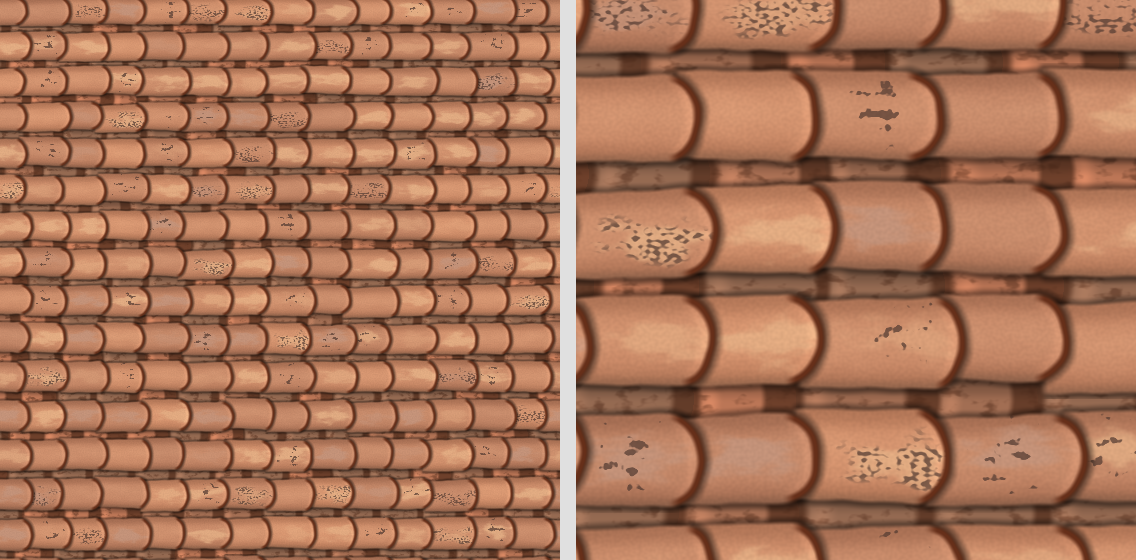
Left: the whole. Right: its middle third, enlarged.
Reproduce this texture procedurally as a Shadertoy shader.

```glsl
// Clay barrel roof tiles: 15 rows of 14 overlapping half-pipes with weathered patches and debris between rows.

const float COLUMNS = 14.0;
const vec3 ROW_CURVE = vec3(0.0195, 0.06203, 0.000332); // row centre from the top: x + y*k + z*k*k
const float END_OFFSET = 0.82;   // lip position inside a column
const float END_JITTER = 0.24;
const float HALF_HEIGHT = 0.405; // tile half height, in row pitches
const float ARC_DEPTH = 0.29;    // bulge of the rounded end
const float LIP_WIDTH = 0.062;
const float OVERLAP = 0.22;      // how far a tile reaches below its neighbour

const vec3 LIGHT  = vec3(0.86, 0.63, 0.49);
const vec3 CLAY   = vec3(0.77, 0.535, 0.41);
const vec3 SHADE  = vec3(0.66, 0.445, 0.335);
const vec3 DUST   = vec3(0.52, 0.37, 0.285);
const vec3 LIP    = vec3(0.40, 0.185, 0.10);
const vec3 DARK   = vec3(0.28, 0.15, 0.09);
const vec3 BLEACH = vec3(0.90, 0.70, 0.53);
const vec3 ASH    = vec3(0.76, 0.58, 0.49);
const vec3 SOOT   = vec3(0.34, 0.24, 0.20);

float hash(vec2 p) {
    vec3 q = fract(p.xyx * vec3(0.1031, 0.1030, 0.0973));
    q += dot(q, q.yzx + 33.33);
    return fract((q.x + q.y) * q.z);
}

float gradDot(vec2 cell, vec2 f) {
    float a = 6.2832 * hash(cell + 57.0);
    return dot(vec2(cos(a), sin(a)), f);
}

// Gradient noise, about -0.7 to 0.7
float noise(vec2 p) {
    vec2 i = floor(p), f = p - i;
    vec2 w = f * f * f * (f * (f * 6.0 - 15.0) + 10.0);
    vec2 e = vec2(1, 0);
    return mix(mix(gradDot(i, f), gradDot(i + e, f - e), w.x),
               mix(gradDot(i + e.yx, f - e.yx), gradDot(i + 1.0, f - 1.0), w.x), w.y);
}

float fbm(vec2 p) {
    return noise(p) + 0.5 * noise(p * 2.1 + 7.3) + 0.25 * noise(p * 4.3 + 19.1);
}

// Horizontal position of a tile's lip, in columns
float tileEnd(float c, float row) {
    float drift = 0.1 * cos(6.2832 * (c - 9.3) / COLUMNS) - 0.03;
    return c + END_OFFSET + drift + END_JITTER * (hash(vec2(mod(c, COLUMNS), row + 3.0)) - 0.5);
}

// Signed distance to a bar whose right end is half an ellipse
float barDistance(vec2 q, vec2 r) {
    if (q.x < 0.0) return abs(q.y) - r.y;
    float f = length(q / r);
    return f * (f - 1.0) / (length(q / (r * r)) + 1e-5);
}

// Broken channel tiles and dirt seen between two rows
vec3 gapColor(float u, float k) {
    float row = floor(k), y = k - row - 0.5;
    float x = u + hash(vec2(row, 91.0)) + 0.25 * noise(vec2(u * 0.9, row * 3.7));
    x += 1.2 * y * y;                                              // rounded piece ends
    float piece = floor(x), w = x - piece;
    float kind = hash(vec2(mod(piece, COLUMNS), row + 40.0));
    float dirt = fbm(vec2(u, k) * vec2(5.0, 8.0));
    vec3 c = mix(DUST, SHADE * vec3(1.0, 0.93, 0.9), smoothstep(0.4, 0.8, kind));
    c = mix(c, DARK, 0.5 * smoothstep(0.0, 0.6, dirt));
    c *= 1.0 + 0.16 * smoothstep(0.14, 0.0, abs(w - 0.16));        // collar
    float joint = smoothstep(0.1, 0.02, w) + smoothstep(0.74, 0.82, w + 0.3 * (kind - 0.5));
    c = mix(c, DARK, 0.72 * min(joint, 1.0));
    return c * (0.9 + 0.22 * smoothstep(-0.1, 0.04, y));
}

// Surface of one tile: x runs from -1 to 0 at the lip, s from -1 (top) to 1 (bottom)
vec3 tileColor(float x, float s, vec2 id) {
    vec2 p = vec2(x, s * HALF_HEIGHT);
    vec2 seed = id * vec2(13.7, 9.1);
    float tint = hash(id + 11.0), wear = hash(id + 23.0), burn = hash(id + 37.0);
    float mottle = fbm(p * vec2(2.2, 5.0) + seed);

    vec3 c = mix(CLAY, LIGHT, 0.5 * smoothstep(0.8, 0.0, abs(s + 0.08)) + 0.2 * mottle);
    c = mix(c, SHADE, 0.85 * smoothstep(0.42, 0.95, abs(s)));
    c = mix(c, DUST, 0.7 * smoothstep(0.72, 1.05, s));
    c *= mix(vec3(0.95, 0.93, 0.93), vec3(1.05, 1.03, 1.0), tint);

    // Bleached patch, peach or ashen
    vec2 m = p - vec2(-0.52 + 0.25 * (tint - 0.5), 0.12 * (burn - 0.5));
    float patchField = 0.32 + 0.28 * mottle - length(m * vec2(0.65, 1.6));
    float bleach = smoothstep(-0.03, 0.2, patchField) * smoothstep(0.3, 0.75, wear);
    c = mix(c, tint < 0.25 ? ASH : BLEACH, 0.75 * bleach);

    // Soot speckles on a few tiles, flaked chips on others
    float specks = smoothstep(0.0, 0.4, noise(p * vec2(17.0, 24.0) + seed) + 0.45 * mottle);
    specks *= smoothstep(-0.06, 0.14, patchField) * step(0.88, burn);
    float chipNoise = noise(p * vec2(5.0, 10.0) + seed + 5.0) + 0.35 * noise(p * 22.0 + seed);
    float chip = smoothstep(0.24, 0.36, chipNoise - 1.1 * length(m) + 0.16) * step(burn, 0.16);
    c = mix(c, SOOT, 0.75 * max(specks, chip));
    return c * (1.0 + 0.05 * noise(p * 30.0 + seed));
}

void mainImage(out vec4 fragColor, in vec2 fragCoord) {
    vec2 uv = fragCoord / iResolution.xy;
    float u = uv.x * COLUMNS;
    float b = ROW_CURVE.y, a = ROW_CURVE.z;
    float k = (sqrt(b * b + 4.0 * a * (1.0 - uv.y - ROW_CURVE.x)) - b) / (2.0 * a);
    float row = floor(k + 0.5), v = k - row;
    float aa = 0.0015 * COLUMNS + 0.4 * COLUMNS / iResolution.y;
    vec3 col = gapColor(u, k);

    // Paint right to left so that each lip covers its neighbour
    for (int i = 2; i >= -1; i--) {
        float c = floor(u) + float(i);
        vec2 id = vec2(mod(c, COLUMNS), row);
        float x = u - tileEnd(c, row);
        float start = tileEnd(c - 1.0, row) - OVERLAP;
        float y = v - 0.07 * (hash(id + 71.0) - 0.5) - 0.07 * (hash(id + 83.0) - 0.5) * x;
        float h = HALF_HEIGHT + 0.03 * (hash(id + 97.0) - 0.5) + 0.02 * x;
        float arc = ARC_DEPTH * (0.85 + 0.3 * hash(id + 61.0));
        float d = barDistance(vec2(x + arc, y), vec2(arc, h));
        d += 0.02 * noise(vec2(u, k) * 4.0);
        float body = smoothstep(-0.04, 0.04, u - start);
        float rounded = smoothstep(-0.02, 0.1, x + arc);

        col *= 1.0 - 0.42 * body * smoothstep(0.08, 0.0, d);       // contact shadow
        vec3 tile = tileColor(x, y / h, id);
        tile *= 1.0 + 0.06 * rounded * smoothstep(0.07, 0.0, abs(d + LIP_WIDTH + 0.04));
        vec3 lip = mix(LIP, DARK, smoothstep(-0.03, 0.0, d) * 0.6);
        tile = mix(tile, lip, rounded * smoothstep(-aa, aa, d + LIP_WIDTH));
        col = mix(col, tile, body * smoothstep(aa, -aa, d));
    }
    fragColor = vec4(clamp(col, 0.0, 1.0), 1.0);
}
```
